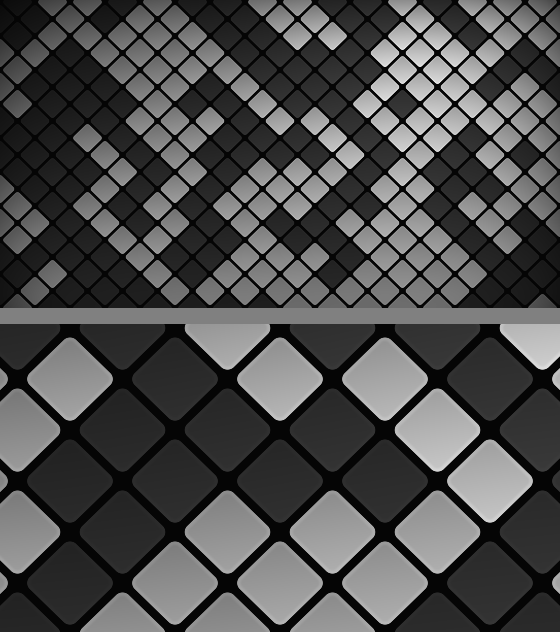
Top: the whole. Bottom: its middle third, enlarged.
This pattern is drawn by a WebGL 2 fragment shader. Its source:

```glsl
#version 300 es
precision highp float;
// Wall of rounded diamond tiles, light chains over dark ones, under a soft spotlight.

uniform vec2 u_resolution;
out vec4 outColor;

#define REPEATS vec2(16.0, 9.06)    // diamonds across and down
#define TILE_HALF 0.443             // half side of a tile, in lattice steps
#define CORNER 0.12                 // corner radius, in lattice steps
#define RUN_LENGTH 3.0              // tiles in one light run
#define RUN_CHANCE 0.27             // chance of a light run per direction
#define LIGHT_TONE 0.78
#define DARK_TONE 0.215
#define GAP_TONE 0.018
#define SPOT_CENTER vec2(0.77, 0.76)
#define SEED 4.7

float hash(vec2 p) {
  return fract(sin(dot(p, vec2(127.1, 311.7)) + SEED) * 43758.5453);
}

float roundedBox(vec2 p, float halfSide, float radius) {
  vec2 q = abs(p) - halfSide + radius;
  return length(max(q, 0.0)) + min(max(q.x, q.y), 0.0) - radius;
}

// 1 when the tile lies on a light run along the given lane
float lightRun(float along, float lane, float salt) {
  float shift = floor(hash(vec2(lane, salt)) * RUN_LENGTH);
  float segment = floor((along + shift) / RUN_LENGTH);
  return step(hash(vec2(segment, lane + salt)), RUN_CHANCE);
}

// Spotlight at the upper right, dimmed toward the borders
float illumination(vec2 uv) {
  vec2 toSpot = (uv - SPOT_CENTER) * vec2(1.5, 1.0);
  float spot = mix(0.66, 1.0, exp(-4.0 * dot(toSpot, toSpot)));
  vec2 edge = abs(uv * 2.0 - 1.0);
  float vignette = 1.0 - 0.38 * pow(edge.x, 5.0) - 0.22 * pow(edge.y, 5.0);
  float dimCorner = 1.0 - 0.25 * exp(-6.0 * dot(uv - vec2(0.0, 1.0), uv - vec2(0.0, 1.0)));
  return spot * vignette * dimCorner;
}

void main() {
  vec2 uv = gl_FragCoord.xy / u_resolution;
  vec2 grid = uv * REPEATS;

  // Diagonal lattice: one tile per unit square
  vec2 lattice = vec2(grid.x + grid.y, grid.x - grid.y);
  vec2 id = floor(lattice);
  vec2 local = fract(lattice) - 0.5;
  float pixel = 1.414 * REPEATS.x / u_resolution.x;

  // Light tiles form chains along both diagonals
  float isLight = max(lightRun(id.x, id.y, 17.0), lightRun(id.y, id.x, 53.0));
  float tone = mix(DARK_TONE, LIGHT_TONE, isLight);
  tone *= 0.96 + 0.08 * hash(id + 91.0);

  // Face shading: brighter toward the lower edge, with a thin pale rim
  float dist = roundedBox(local, TILE_HALF, CORNER);
  float upward = local.x - local.y;
  float rim = smoothstep(-0.07, -0.02, dist);
  tone *= 1.0 - 0.16 * upward + 0.08 * rim;

  float tile = 1.0 - smoothstep(-0.5 * pixel, 0.5 * pixel, dist);
  float value = mix(GAP_TONE, tone * illumination(uv), tile);
  outColor = vec4(vec3(value), 1.0);
}
```
